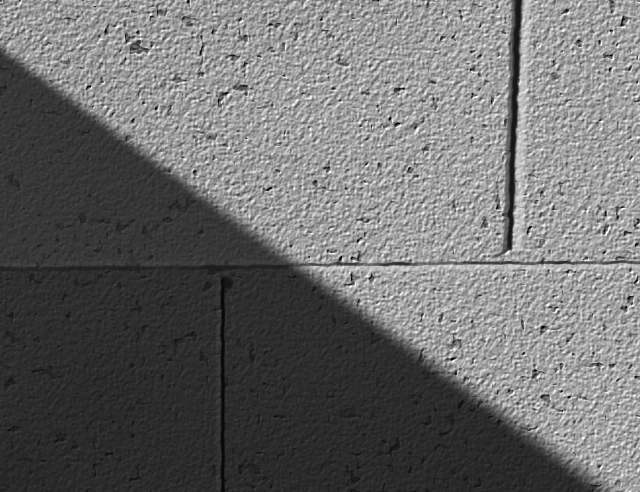
This texture is drawn by a Shadertoy shader. Its source:

```glsl
const float BED_Y = 0.456;            // bed joint height at the left side
const float BED_TILT = 0.008;
const float UPPER_JOINT_X = 1.036;
const float LOWER_JOINT_X = 0.453;
const float SHADOW_TOP = 0.903;       // shadow edge height at the left side
const float SHADOW_SLOPE = 0.730;
const float GRAIN_SCALE = 155.0;
const float GRAIN_GAIN = 0.42;
const float PIT_SCALE = 78.0;
const float PIT_DEPTH = 0.30;
const vec2 TO_LIGHT = vec2(-0.0022, 0.0026);

float hash(vec2 p) {
    vec3 q = fract(vec3(p.xyx) * 0.1031);
    q += dot(q, q.yzx + 33.33);
    return fract((q.x + q.y) * q.z);
}

float valueNoise(vec2 p) {
    vec2 cell = floor(p), f = fract(p);
    f = f * f * (3.0 - 2.0 * f);
    float low = mix(hash(cell), hash(cell + vec2(1, 0)), f.x);
    float high = mix(hash(cell + vec2(0, 1)), hash(cell + vec2(1, 1)), f.x);
    return mix(low, high, f.y);
}

// Soft stripe, one at the centre and zero beyond its half width
float stripe(float d, float halfWidth) {
    return 1.0 - smoothstep(halfWidth * 0.35, halfWidth * 1.3, abs(d));
}

// Small ragged holes gathered in loose groups
float pits(vec2 p) {
    vec2 warp = vec2(valueNoise(p * 120.0), valueNoise(p * 120.0 + 31.0)) - 0.5;
    float holes = valueNoise((p + warp * 0.008) * PIT_SCALE + 7.0);
    float groups = valueNoise(p * 11.0 + 19.0);
    return smoothstep(0.78, 1.0, holes + 0.22 * (groups - 0.5));
}

float relief(vec2 p) {
    vec2 turned = mat2(0.8, 0.6, -0.6, 0.8) * p;
    float grain = valueNoise(turned * GRAIN_SCALE);
    grain += 0.6 * valueNoise(p.yx * GRAIN_SCALE * 1.55 + 53.0);
    return GRAIN_GAIN * grain - PIT_DEPTH * pits(p);
}

void mainImage(out vec4 fragColor, in vec2 fragCoord) {
    vec2 p = fragCoord / iResolution.y;
    float bedY = BED_Y + BED_TILT * p.x;
    float ragged = valueNoise(p * 60.0) - 0.5;
    float upper = smoothstep(-0.004, 0.004, p.y - bedY);

    // Sun boundary with a penumbra that widens to the right
    float edge = (p.y - SHADOW_TOP + SHADOW_SLOPE * p.x) / length(vec2(1.0, SHADOW_SLOPE));
    float blur = 0.014 + 0.012 * p.x;
    float sun = smoothstep(-blur, blur, edge + 0.004 * ragged);

    // Rough block faces
    float slope = relief(p) - relief(p + TO_LIGHT);
    float hollow = pits(p);
    float cloud = valueNoise(p * 5.0) - 0.5;
    float lit = 0.605 + 0.025 * p.x + 0.03 * cloud + slope - 0.24 * hollow;
    float shade = mix(0.176, 0.214, upper) + 0.012 * cloud;
    shade += 0.16 * slope - 0.05 * hollow;
    shade -= 0.012 * (1.0 - smoothstep(0.0, 0.4, p.y)) * (1.0 - upper);

    // Bed joint: dark crevice over a bright lip in sun, faint ledge in shade
    float bed = p.y - bedY + 0.004 * ragged;
    float broken = 0.4 + 0.6 * valueNoise(vec2(p.x * 28.0, 3.0));
    lit = mix(lit, 0.78 + 0.4 * slope, 0.75 * stripe(bed + 0.007, 0.007));
    lit = mix(lit, 0.14, broken * stripe(bed - 0.001, 0.0036));
    shade += 0.025 * stripe(bed - 0.005, 0.007);
    shade = mix(shade, 0.10, 0.75 * broken * stripe(bed + 0.003, 0.005));

    // Upper joint: tapered groove with a sunlit right wall
    float above = smoothstep(0.488, 0.496, p.y);
    float climb = clamp((p.y - 0.49) / 0.51, 0.0, 1.0);
    float across = p.x - UPPER_JOINT_X - 0.017 * climb + 0.004 * ragged;
    float core = mix(0.006, 0.0085, climb);
    lit = mix(lit, 0.79 + 0.4 * slope, 0.85 * above * stripe(across - 0.017, 0.010));
    lit = mix(lit, 0.30, 0.75 * above * stripe(across + 0.009, 0.0055));
    lit = mix(lit, 0.09, above * stripe(across, core));

    // Broken corner at the foot of the upper joint
    vec2 foot = p - vec2(UPPER_JOINT_X - 0.012, 0.483);
    float chip = 1.0 - smoothstep(0.6, 1.2, length(foot / vec2(0.026, 0.010)) + ragged);
    lit = mix(lit, 0.76 + 0.6 * slope, 0.65 * chip);
    float crack = stripe(foot.y - 0.6 * foot.x - 0.007 + 0.006 * ragged, 0.004);
    lit = mix(lit, 0.20, 0.8 * crack * stripe(foot.x + 0.006, 0.018));

    // Lower joint: narrow dark slit with a chipped top
    float below = 1.0 - smoothstep(0.432, 0.440, p.y);
    float slit = p.x - LOWER_JOINT_X + 0.003 * ragged;
    shade += 0.035 * below * stripe(slit + 0.009, 0.006);
    shade = mix(shade, 0.03, 0.95 * below * stripe(slit, 0.0042));
    vec2 top = p - vec2(LOWER_JOINT_X + 0.007, 0.427);
    float notch = 1.0 - smoothstep(0.5, 1.1, length(top / vec2(0.014, 0.015)) + ragged);
    shade = mix(shade, 0.06, 0.75 * notch);

    float tone = mix(shade, lit, sun);
    fragColor = vec4(vec3(clamp(tone, 0.0, 1.0)), 1.0);
}
```
